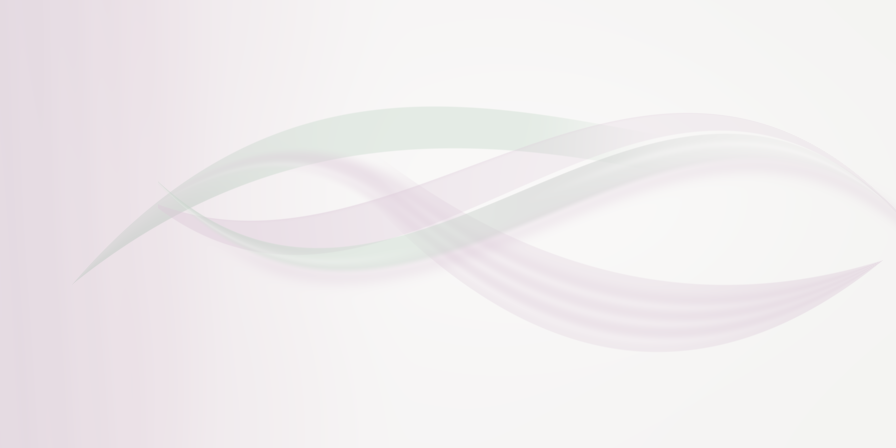
Give the GLSL for this background, as a Shadertoy shader.

```glsl
float bezier(vec4 k, float t) {
    float u = 1.0 - t;
    return u*u*u*k.x + 3.0*u*u*t*k.y + 3.0*u*t*t*k.z + t*t*t*k.w;
}

// Band between two curves: x = coverage, y = position from top (0) to bottom (1)
vec2 ribbon(vec2 p, float x0, float x1, vec4 topCurve, vec4 lowCurve, float soft) {
    float t = (p.x - x0) / (x1 - x0);
    float top = bezier(topCurve, t), low = bezier(lowCurve, t);
    float px = 1.0 / iResolution.y;
    float cover = smoothstep(-px, px, top - p.y) * smoothstep(-px, px + soft, p.y - low);
    return vec2(cover, (top - p.y) / max(top - low, 0.002));
}

// Soft strand centred on one position across a ribbon
float strand(float s, float centre, float width) {
    float d = (s - centre) / width;
    return exp(-d * d);
}

vec3 background(vec2 p) {
    vec3 lilac = mix(vec3(0.896, 0.856, 0.885), vec3(0.922, 0.884, 0.906), smoothstep(0.0, 0.36, p.x));
    vec3 paper = mix(vec3(0.965, 0.959, 0.958), vec3(0.957, 0.955, 0.949), smoothstep(1.0, 2.0, p.x));
    float edge = p.x + 0.12 * (p.y - 0.5) * (p.y - 0.5);
    vec3 col = mix(lilac, paper, 0.45 * smoothstep(0.3, 0.55, edge) + 0.55 * smoothstep(0.4, 0.95, edge));
    col += 0.0025 * sin(p.x * 75.0 + p.y * 5.0) * (1.0 - smoothstep(0.2, 0.5, p.x));
    vec2 g = (p - vec2(1.22, 0.56)) / vec2(0.62, 0.34);
    return mix(col, vec3(0.982, 0.98, 0.976), 0.75 * exp(-dot(g, g)));
}

void mainImage(out vec4 fragColor, in vec2 fragCoord) {
    vec2 p = fragCoord / iResolution.y;
    p.x *= 2.0 * iResolution.y / iResolution.x;
    vec3 mauve = vec3(0.86, 0.785, 0.845);
    vec3 sage = vec3(0.80, 0.865, 0.815);
    vec3 grey = vec3(0.79, 0.80, 0.795);
    vec3 white = vec3(0.985, 0.98, 0.98);
    vec3 col = background(p);

    // Green arch, greyer toward its left tip
    vec2 r = ribbon(p, 0.161, 1.56, vec4(0.365, 0.904, 0.766, 0.682),
                    vec4(0.365, 0.740, 0.703, 0.596), 0.0);
    float alpha = r.x * step(0.161, p.x) * (1.0 - smoothstep(1.15, 1.5, p.x));
    float leftTip = 1.0 - smoothstep(0.3, 0.75, p.x);
    col = mix(col, mix(sage, grey, 0.75 * leftTip), alpha * (0.46 + 0.22 * leftTip * smoothstep(0.0, 1.0, r.y)));

    // Mauve wave: crest on the left, joined to the right swoosh
    float join = smoothstep(0.82, 1.0, p.x);
    r = ribbon(p, 0.352, 0.885, vec4(0.552, 0.682, 0.714, 0.622),
               vec4(0.542, 0.635, 0.661, 0.492), 0.035);
    alpha = r.x * step(0.352, p.x) * (1.0 - join) * smoothstep(0.0, 0.4, r.y);
    col = mix(col, mauve, alpha * mix(0.25, 0.5, smoothstep(0.45, 0.9, p.x)));
    col = mix(col, white, 0.4 * alpha * strand(r.y, 0.7, 0.13));

    r = ribbon(p, 0.885, 1.971, vec4(0.622, 0.362, 0.307, 0.419),
               vec4(0.492, 0.146, 0.125, 0.419), 0.0);
    alpha = r.x * join * step(p.x, 1.971);
    float rightTip = smoothstep(1.4, 1.9, p.x);
    col = mix(col, mauve, alpha * (0.27 + 0.13 * rightTip));
    for (int i = 0; i < 3; i++) {
        float centre = 0.25 + 0.24 * float(i);
        float shade = strand(r.y, centre, 0.1);
        float shine = strand(r.y, centre + 0.12, 0.06);
        col = mix(col, mauve, 0.2 * alpha * shade);
        col = mix(col, white, 0.28 * alpha * shine * (1.0 - rightTip));
    }

    // Pink ribbon rising from left to right, with a fine upper rim
    r = ribbon(p, 0.352, 2.0, vec4(0.544, 0.336, 1.104, 0.531),
               vec4(0.536, 0.125, 1.091, 0.526), 0.0);
    alpha = r.x * step(0.352, p.x);
    float fade = mix(0.42, 0.22, smoothstep(0.5, 1.4, p.x));
    col = mix(col, mauve, alpha * (fade + 0.12 * strand(r.y, 0.0, 0.05)));

    // Grey-green ribbon beneath it, with bright folds
    vec4 foldTop = vec4(0.596, 0.089, 1.078, 0.531);
    vec4 foldLow = vec4(0.589, -0.003, 0.951, 0.526);
    r = ribbon(p, 0.352, 2.0, foldTop, foldLow, 0.012);
    float inside = step(0.352, p.x);
    alpha = r.x * inside;
    vec3 tone = mix(sage, grey, smoothstep(0.85, 1.2, p.x));
    col = mix(col, tone, alpha * mix(0.48, 0.12, smoothstep(1.2, 1.8, p.x)));
    col = mix(col, white, 0.35 * alpha * strand(r.y, 0.35, 0.12) * smoothstep(1.15, 1.5, p.x));
    col = mix(col, white, 0.25 * alpha * strand(r.y, 0.55, 0.15) * (1.0 - smoothstep(0.7, 1.0, p.x)));
    col = mix(col, grey, 0.25 * alpha * strand(r.y, 0.1, 0.15) * (1.0 - smoothstep(0.5, 0.85, p.x)));

    // Mauve glow along the lower edge
    float below = p.y - bezier(foldLow, (p.x - 0.352) / 1.648);
    float glow = strand(below, -0.008, 0.022) * inside * smoothstep(0.38, 0.65, p.x);
    col = mix(col, mauve, 0.27 * glow);

    fragColor = vec4(col, 1.0);
}
```
